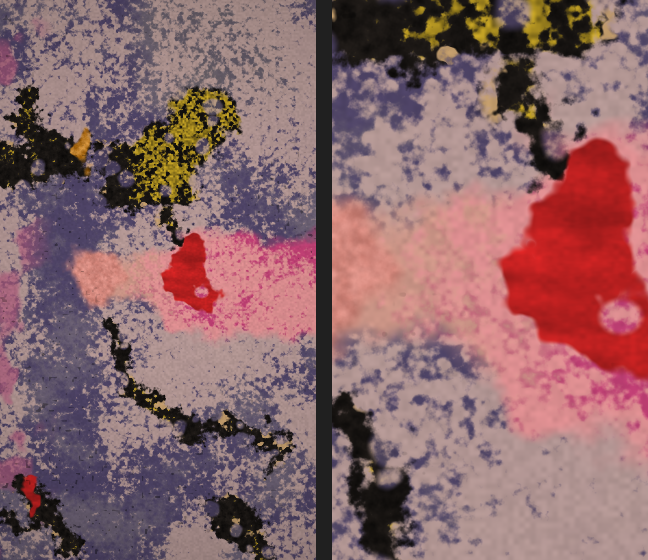
Left: the whole. Right: its middle third, enlarged.
This texture is drawn by a Shadertoy shader. Its source:

```glsl
#define INDIGO vec3(0.29, 0.25, 0.38)
#define SLATE vec3(0.40, 0.36, 0.43)
#define CREAM vec3(0.69, 0.58, 0.56)
#define SOOT vec3(0.10, 0.085, 0.075)
#define OCHRE vec3(0.58, 0.48, 0.11)
#define MAGENTA vec3(0.73, 0.23, 0.43)
#define ROSE vec3(0.82, 0.52, 0.53)
#define RED vec3(0.71, 0.12, 0.12)
#define GRAIN_SCALE 75.0
#define EDGE_WARP 0.065
#define DAB_SCALE 17.0

float hash(vec2 p) {
    return fract(sin(dot(p, vec2(127.1, 311.7))) * 43758.5453);
}

float noise(vec2 p) {
    vec2 i = floor(p), f = fract(p);
    f = f * f * (3.0 - 2.0 * f);
    return mix(mix(hash(i), hash(i + vec2(1, 0)), f.x),
               mix(hash(i + vec2(0, 1)), hash(i + vec2(1, 1)), f.x), f.y);
}

float fbm(vec2 p) {
    float sum = 0.0, amp = 0.5;
    for (int i = 0; i < 4; i++) {
        sum += amp * noise(p);
        p = mat2(1.6, 1.2, -1.2, 1.6) * p + 7.3;
        amp *= 0.5;
    }
    return sum / 0.9375;
}

float capsule(vec2 p, vec2 a, vec2 b, float radius) {
    vec2 d = b - a;
    return length(p - a - d * clamp(dot(p - a, d) / dot(d, d), 0.0, 1.0)) - radius;
}

float fill(float dist, float soft) {
    return 1.0 - smoothstep(-soft, soft, dist);
}

float blob(vec2 p, vec2 center, vec2 radii, float soft) {
    return fill(length((p - center) / radii) - 1.0, soft);
}

// Scattered round sponge dabs
float dabs(vec2 p) {
    p *= DAB_SCALE;
    float mask = 0.0;
    for (int y = -1; y <= 1; y++)
    for (int x = -1; x <= 1; x++) {
        vec2 cell = floor(p) + vec2(x, y);
        vec2 center = cell + vec2(hash(cell), hash(cell + 31.7));
        float radius = mix(0.15, 0.5, hash(cell + 5.1));
        float present = step(0.62, hash(cell + 17.9));
        mask = max(mask, present * fill(length(p - center) - radius, 0.09));
    }
    return mask;
}

// Bare dark strokes: end points and half widths
const vec4 STROKES[12] = vec4[12](
    vec4(0.08, 1.46, 0.10, 1.32), vec4(0.02, 1.25, 0.24, 1.30),
    vec4(0.38, 1.17, 0.60, 1.20), vec4(0.36, 1.27, 0.46, 1.23),
    vec4(0.54, 1.11, 0.55, 1.03), vec4(0.36, 0.74, 0.42, 0.57),
    vec4(0.42, 0.56, 0.63, 0.41), vec4(0.69, 0.43, 0.89, 0.38),
    vec4(0.69, 0.15, 0.81, 0.06), vec4(0.08, 0.23, 0.22, 0.06),
    vec4(0.89, 0.38, 0.86, 0.30), vec4(0.01, 0.11, 0.14, 0.09));
const float WIDTHS[12] = float[12](0.035, 0.065, 0.055, 0.04, 0.022, 0.022,
                                   0.038, 0.028, 0.058, 0.038, 0.022, 0.02);

void mainImage(out vec4 fragColor, in vec2 fragCoord) {
    vec2 p = fragCoord / iResolution.y * 16.0 / 9.0;
    vec2 warp = vec2(fbm(p * 13.0), fbm(p * 13.0 + 40.0)) - 0.5;
    vec2 q = p + warp * EDGE_WARP * 2.0;
    float grain = fbm(p * GRAIN_SCALE) - 0.5;
    float cloud = fbm(p * 5.0 + 3.0) - 0.5;
    float fine = noise(p * 170.0) - 0.5;
    float dab = dabs(p + warp * 0.03);

    // Violet ground with grainy cream deposit
    float cream = 1.5 * cloud + 1.25 * grain + 0.25 * fine - 0.01;
    cream += 0.30 * blob(q, vec2(0.93, 1.42), vec2(0.22, 0.25), 0.4);
    cream += 0.20 * blob(q, vec2(0.16, 1.58), vec2(0.18, 0.12), 0.5);
    cream += 0.16 * blob(q, vec2(0.65, 0.62), vec2(0.30, 0.14), 0.5);
    cream += 0.35 * blob(q, vec2(0.60, 0.08), vec2(0.07, 0.14), 0.4);
    cream += 0.22 * blob(q, vec2(0.0, 0.85), vec2(0.10, 0.55), 0.6);
    cream -= 0.32 * blob(q, vec2(0.39, 1.47), vec2(0.12, 0.19), 0.25);
    cream -= 0.18 * blob(q, vec2(0.20, 1.05), vec2(0.16, 0.20), 0.6);
    float tone = smoothstep(0.3, 0.7, fbm(p * 8.0 + 20.0) + 0.5 * grain);
    vec3 ground = mix(INDIGO, SLATE, tone);
    float haze = blob(q, vec2(0.70, 1.65), vec2(0.24, 0.26), 0.5);
    ground = mix(ground, vec3(0.40, 0.37, 0.38), 0.7 * haze);
    vec3 col = mix(ground, CREAM, 0.92 * smoothstep(-0.17, 0.23, cream));

    // Pink band with a peach head
    float band = fill(abs(q.y - 0.89 + 0.05 * (q.x - 0.5))
                      - mix(0.07, 0.165, smoothstep(0.4, 0.62, q.x)), 0.025);
    band *= smoothstep(0.28, 0.36, q.x);
    float dye = smoothstep(-0.22, 0.2, 1.2 * cloud + grain + 0.3 * fine);
    vec3 pink = mix(MAGENTA, ROSE, dye);
    pink = mix(vec3(0.77, 0.56, 0.50), pink, smoothstep(0.40, 0.56, q.x + 0.3 * grain));
    col = mix(col, pink, band * 0.95);
    col = mix(col, vec3(0.78, 0.50, 0.46) + 0.2 * grain,
              blob(q, vec2(0.31, 0.90), vec2(0.085, 0.09), 0.25));
    float blush = smoothstep(0.57, 0.68, fbm(p * 7.0 + 61.0)) * fill(p.x - 0.12, 0.08);
    col = mix(col, vec3(0.65, 0.33, 0.46), 0.7 * blush);

    // Dark gaps flecked with ochre
    float gap = 10.0;
    for (int i = 0; i < 12; i++)
        gap = min(gap, capsule(q, STROKES[i].xy, STROKES[i].zw, WIDTHS[i]));
    float moss = capsule(q, vec2(0.52, 1.25), vec2(0.63, 1.38), 0.105);
    float mossFill = fill(moss + 0.04 * grain, 0.012);
    float gapFill = max(fill(gap + 0.06 * grain, 0.010), mossFill);
    float fleckBias = mix(-0.24, 0.09, fill(moss, 0.06));
    float fleck = smoothstep(-0.10, 0.10, grain + 0.5 * cloud + 0.2 * fine + fleckBias);
    vec3 bare = mix(SOOT * (1.0 + 1.5 * grain), OCHRE * (1.0 + 0.6 * fine), fleck);
    float chip = smoothstep(0.68, 0.74, fbm(p * 24.0 + 9.0));
    bare = mix(bare, vec3(0.72, 0.58, 0.40), chip * (1.0 - mossFill));
    gapFill *= 1.0 - 0.85 * dab;
    col = mix(col, bare, gapFill);
    col = mix(col, vec3(0.68, 0.44, 0.12) + 0.4 * grain,
              blob(q, vec2(0.27, 1.31), vec2(0.03, 0.055), 0.25));

    // Smooth red paint with a small dab opening
    float red = min(capsule(q, vec2(0.59, 0.99), vec2(0.62, 0.88), 0.036),
                    capsule(q, vec2(0.57, 0.88), vec2(0.68, 0.82), 0.042));
    red = min(red, capsule(q, vec2(0.12, 0.25), vec2(0.115, 0.17), 0.018));
    float opening = blob(p, vec2(0.64, 0.85), vec2(0.022, 0.018), 0.25);
    vec3 paint = RED * (0.95 + 0.5 * (fbm(p * vec2(18.0, 45.0)) - 0.5));
    col = mix(col, paint, fill(red, 0.007) * (1.0 - opening));

    // Pitted surface and uneven light
    float pit = smoothstep(0.83, 0.95, noise(p * 95.0 + 12.0));
    col *= 1.0 - 0.35 * pit * smoothstep(-0.1, 0.2, -cloud);
    col *= 1.0 + 0.10 * fine;
    vec2 lens = p - vec2(0.55, 0.95);
    col *= 1.06 - 0.18 * dot(lens, lens);
    fragColor = vec4(clamp(col, 0.0, 1.0), 1.0);
}
```
